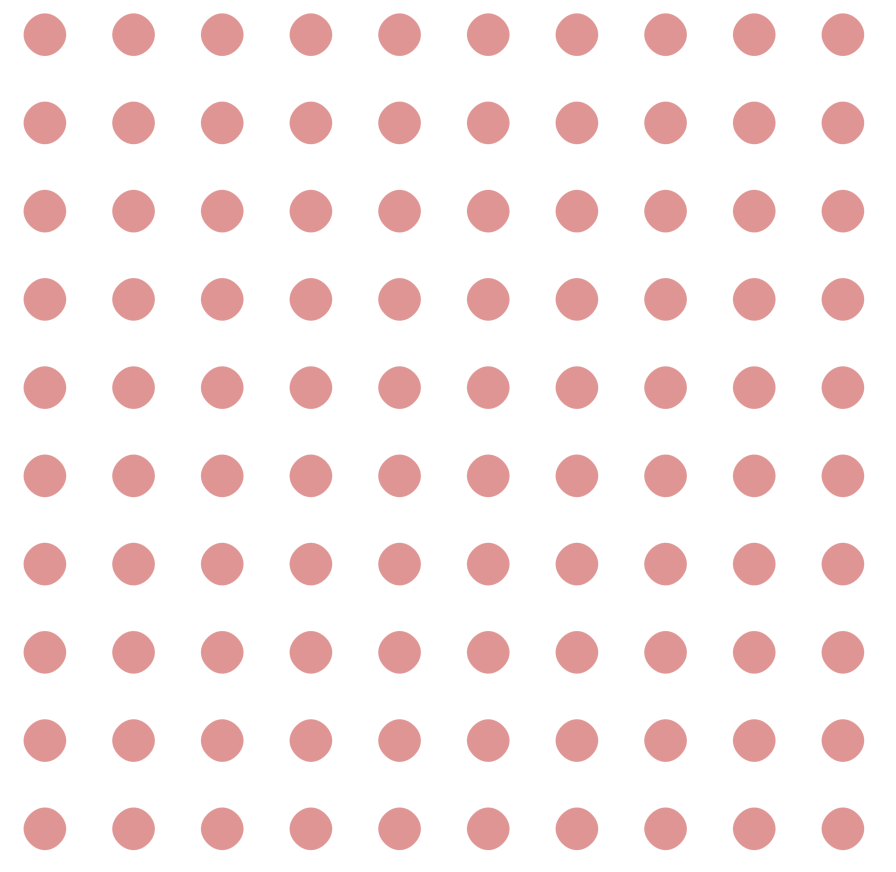
This pattern is drawn by a WebGL 2 fragment shader. Its source:

```glsl
#version 300 es
precision highp float;
// Ten by ten grid of flat rose dots on white.
// Each pixel is folded to its nearest dot centre, then tested against a
// circle whose radius swells slightly along the four axes.

#define FIRST_DOT vec2(0.0501, 0.0482)  // lower left centre, in canvas widths
#define PITCH vec2(0.09896, 0.09848)    // spacing, in canvas widths
#define GRID_COUNT vec2(10.0, 10.0)
#define DOT_RADIUS 0.0235
#define AXIS_SWELL 0.011                // relative bulge along the axes
#define DOT_COLOR vec3(0.871, 0.584, 0.576)
#define PAPER_COLOR vec3(1.0)

uniform vec2 u_resolution;
out vec4 fragColor;

// Signed distance to a softly four-cornered dot
float dotDistance(vec2 p) {
    float angle = atan(p.y, p.x + 1e-6);
    float radius = DOT_RADIUS * (1.0 + AXIS_SWELL * cos(4.0 * angle));
    return length(p) - radius;
}

void main() {
    vec2 uv = gl_FragCoord.xy / u_resolution.x;
    float pixel = 1.0 / u_resolution.x;

    // Offset from the nearest dot centre
    vec2 cell = floor((uv - FIRST_DOT) / PITCH + 0.5);
    cell = clamp(cell, vec2(0.0), GRID_COUNT - 1.0);
    vec2 offset = uv - FIRST_DOT - cell * PITCH;

    // Smooth edge about one and a half pixels wide
    float coverage = 1.0 - smoothstep(-0.75 * pixel, 0.75 * pixel, dotDistance(offset));
    fragColor = vec4(mix(PAPER_COLOR, DOT_COLOR, coverage), 1.0);
}
```
